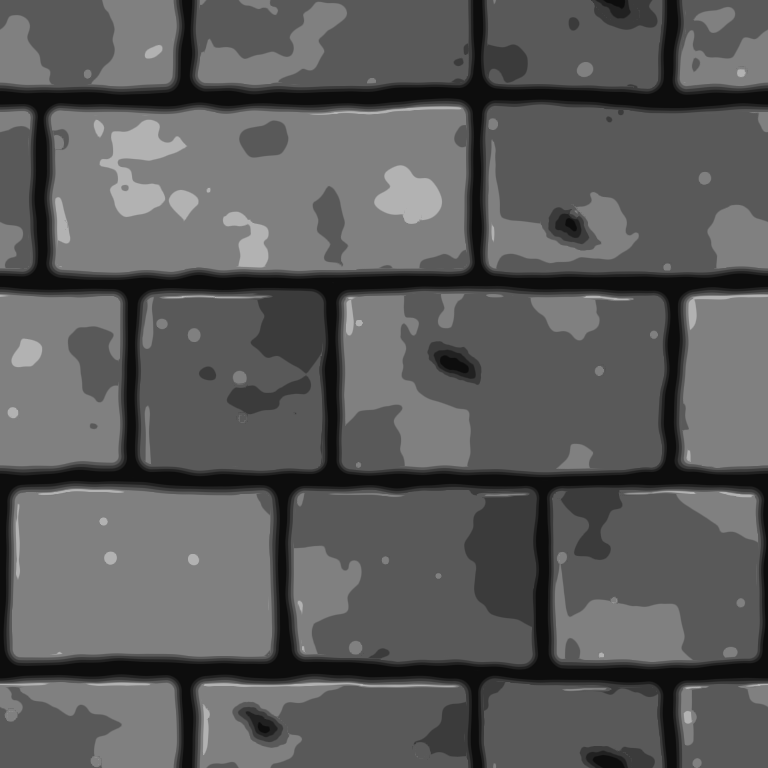
Reproduce this texture procedurally as a WebGL 2 fragment shader.

```glsl
#version 300 es
precision highp float;
// Worn grey stone wall: four tiling courses of uneven blocks with dark joints.
// Joint distance and noise give one "level" field, which is then cut
// into six flat greys with smooth borders.

uniform vec2 u_resolution;
out vec4 outColor;

const float GREYS[6] = float[6](0.05, 0.13, 0.23, 0.35, 0.50, 0.70);

// Courses from the bottom up: base height, joint positions,
// mean level of each block and its change from left to right.
const float COURSE_BASE[5] = float[5](0.125, 0.376, 0.630, 0.874, 1.125);
const vec3 JOINTS[4] = vec3[4](
    vec3(0.370, 0.708, 0.998), vec3(0.174, 0.429, 0.874),
    vec3(0.055, 0.619, 0.619), vec3(0.243, 0.620, 0.871));
const vec3 TONES[4] = vec3[4](
    vec3(3.10, 3.20, 3.95), vec3(2.65, 3.45, 3.95),
    vec3(4.05, 3.05, 3.05), vec3(3.50, 2.65, 3.75));
const vec3 SLOPES[4] = vec3[4](
    vec3(-1.7, 0.5, -0.2), vec3(-0.2, -0.7, 0.1),
    vec3(-0.2, 0.0, 0.0), vec3(-0.9, 0.3, 0.1));

struct Block { vec2 local; vec2 size; float tone; float seed; };

float hash(vec2 p) {
    return fract(sin(dot(p, vec2(127.1, 311.7))) * 43758.5453);
}

// Value noise that repeats after "period" cells.
float noise(vec2 p, float period) {
    vec2 i = floor(p), f = fract(p);
    f = f * f * (3.0 - 2.0 * f);
    vec2 a = mod(i, period), b = mod(i + 1.0, period);
    return mix(mix(hash(a), hash(vec2(b.x, a.y)), f.x),
               mix(hash(vec2(a.x, b.y)), hash(b), f.x), f.y);
}

float fbm(vec2 p) {
    return 0.66 * noise(p, 512.0) + 0.24 * noise(p * 2.3 + 7.0, 512.0)
         + 0.10 * noise(p * 5.1 + 3.0, 512.0);
}

float bump(float x, float center, float width) {
    float t = (x - center) / width;
    return exp(-t * t);
}

// Finds the block under p, with wrap-around on both axes.
Block findBlock(vec2 p) {
    p.x = fract(p.x);
    p.y = fract(p.y - COURSE_BASE[0]) + COURSE_BASE[0];
    int row = 0;
    for (int i = 1; i < 4; i++) if (p.y >= COURSE_BASE[i]) row = i;
    vec3 j = JOINTS[row];
    int k = 2;
    float left = j.z, right = j.x + 1.0;
    if (p.x < j.x) { left = j.z - 1.0; right = j.x; }
    else if (p.x < j.y) { k = 0; left = j.x; right = j.y; }
    else if (p.x < j.z) { k = 1; left = j.y; right = j.z; }
    vec2 size = vec2(right - left, COURSE_BASE[row + 1] - COURSE_BASE[row]);
    vec2 local = p - vec2(left, COURSE_BASE[row]);
    float tone = TONES[row][k] + SLOPES[row][k] * (local.x / size.x - 0.5);
    return Block(local, size, tone, float(row * 3 + k) + 1.0);
}

// Distance from the joint line, rounded at the block corners.
float edgeDistance(vec2 edge, float radius) {
    return radius - length(max(radius - edge, 0.0));
}

// Dark tilted pit on some of the blocks.
float pit(Block b) {
    vec2 at = b.size * (0.25 + 0.5 * vec2(hash(vec2(b.seed, 3.0)), hash(vec2(b.seed, 8.0))));
    vec2 d = b.local - at;
    d += 0.02 * (vec2(fbm(b.local * 40.0), fbm(b.local * 40.0 + 90.0)) - 0.5);
    d = vec2(d.x * 0.85 - d.y * 0.53, d.x * 0.53 + d.y * 0.85) / vec2(0.044, 0.024);
    return step(0.6, hash(vec2(b.seed, 5.0))) * max(0.0, 1.0 - length(d));
}

// Small pale flecks, at most one in each grid cell.
float flecks(vec2 p, float seed) {
    vec2 cell = floor(p) + seed * 17.0, f = fract(p) - 0.5;
    vec2 offset = 0.4 * (vec2(hash(cell), hash(cell + 9.0)) - 0.5);
    float radius = 0.08 + 0.18 * hash(cell + 4.0);
    return step(0.86, hash(cell + 2.0)) * smoothstep(radius, radius * 0.6, length(f - offset));
}

float stoneLevel(Block b) {
    vec2 q = b.local + b.seed * 3.7;
    float sheen = bump(b.local.x, 0.022, 0.007) * smoothstep(0.45, 0.65, noise(q * 17.0, 512.0));
    return b.tone + 2.5 * (fbm(q * 11.0) - 0.5) + 0.9 * sheen
         + 0.9 * flecks(b.local * 18.0, b.seed) - 4.2 * pit(b);
}

void main() {
    vec2 uv = gl_FragCoord.xy / u_resolution;

    // Uneven joint lines
    vec2 sway = vec2(noise(uv * 7.0, 7.0), noise(uv * 7.0 + 3.0, 7.0)) - 0.5;
    vec2 jag = vec2(noise(uv * 31.0, 31.0), noise(uv * 31.0 + 11.0, 31.0)) - 0.5;
    Block b = findBlock(uv + 0.010 * sway + 0.004 * jag);

    // Stepped dark rim around each block
    vec2 edge = min(b.local, b.size - b.local);
    float d = edgeDistance(edge - vec2(0.0, 0.0018), 0.026);
    float rim = (d - 0.006) / 0.0034 + 0.5 + 1.4 * (noise(uv * 27.0, 27.0) - 0.5);
    float level = min(rim, stoneLevel(b));

    // Broken thin highlight along the upper edge
    float lip = bump(b.size.y - b.local.y, 0.019, 0.0016) * smoothstep(0.016, 0.028, edge.x);
    level += 1.7 * lip * smoothstep(0.5, 0.7, noise(vec2(b.local.x * 14.0, b.seed), 512.0));

    // Flat greys with smooth borders
    float soft = 0.7 * fwidth(level) + 0.0001;
    float grey = GREYS[0];
    for (int i = 1; i < 6; i++) {
        float border = float(i) - 0.5;
        grey = mix(grey, GREYS[i], smoothstep(border - soft, border + soft, level));
    }
    outColor = vec4(vec3(grey), 1.0);
}
```
